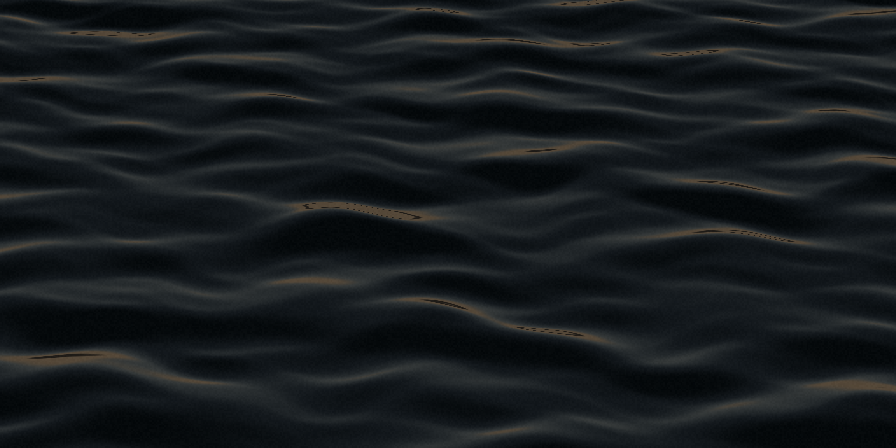
A WebGL 1 fragment shader for this texture:

```glsl
precision highp float;
// Dark rippled water at dusk, with long soft crests and warm glints.
uniform vec2 u_resolution;

float hash(vec2 cell) {
  vec3 h = fract(cell.xyx * vec3(0.1031, 0.103, 0.0973));
  h += dot(h, h.yzx + 33.33);
  return fract((h.x + h.y) * h.z);
}

// Layered sines with nearly level crests, scaled to unit deviation.
float swell(vec2 q) {
  float height = 0.0;
  float energy = 0.0;
  float frequency = 0.55;
  float amplitude = 1.0;
  for (int i = 0; i < 14; i++) {
    float n = float(i);
    float tilt = 0.03 + 0.17 * sin(n * 2.4 + 0.7);
    float phase = 6.2832 * frequency * (q.y + tilt * q.x) + n * n * 1.73;
    // Narrow crests and wide troughs, kept at zero mean.
    height += amplitude * (sin(phase - 0.3 * cos(phase)) + 0.15);
    energy += 0.5 * amplitude * amplitude;
    // Each wave drags the next ones toward its crest.
    q.y -= 0.04 * amplitude * cos(phase);
    frequency *= 1.13;
    amplitude *= n < 4.0 ? 1.02 : 0.84;
  }
  return height / sqrt(energy);
}

// Colour of the water from trough to crest.
vec3 waterColor(float level) {
  vec3 color = mix(vec3(0.018, 0.034, 0.042), vec3(0.073, 0.093, 0.11), smoothstep(-1.7, 0.2, level));
  color = mix(color, vec3(0.145, 0.165, 0.175), smoothstep(-0.1, 1.2, level));
  color = mix(color, vec3(0.21, 0.225, 0.225), smoothstep(0.9, 1.8, level));
  return mix(color, vec3(0.33, 0.28, 0.22), smoothstep(1.6, 2.3, level));
}

void main() {
  vec2 p = gl_FragCoord.xy / u_resolution.y;
  float centerX = 0.5 * u_resolution.x / u_resolution.y;

  // Perspective: ripples shrink toward the top.
  float spacing = 0.15 - 0.095 * p.y;
  vec2 q = vec2((p.x - centerX) / (0.125 - 0.05 * p.y), -log(spacing) / 0.095);

  // Gentle bends along the crests.
  q.y += 0.13 * sin(0.9 * q.x + 0.8 * q.y) + 0.05 * sin(2.1 * q.x - 0.7 * q.y + 2.0);
  q.x += 0.5 * sin(0.9 * q.y + 1.3);

  float level = swell(q) + mix(-0.2, 0.15, p.y);
  vec3 color = waterColor(level);

  // Thin dark outlines inside the brightest glints.
  float outline = 1.0 - smoothstep(0.04, 0.15, abs(level - 2.6));
  color = mix(color, vec3(0.07, 0.065, 0.06), 0.8 * outline);

  // Faint grain.
  color += 0.02 * (hash(floor(p * 256.0)) - 0.5);
  gl_FragColor = vec4(color, 1.0);
}
```
